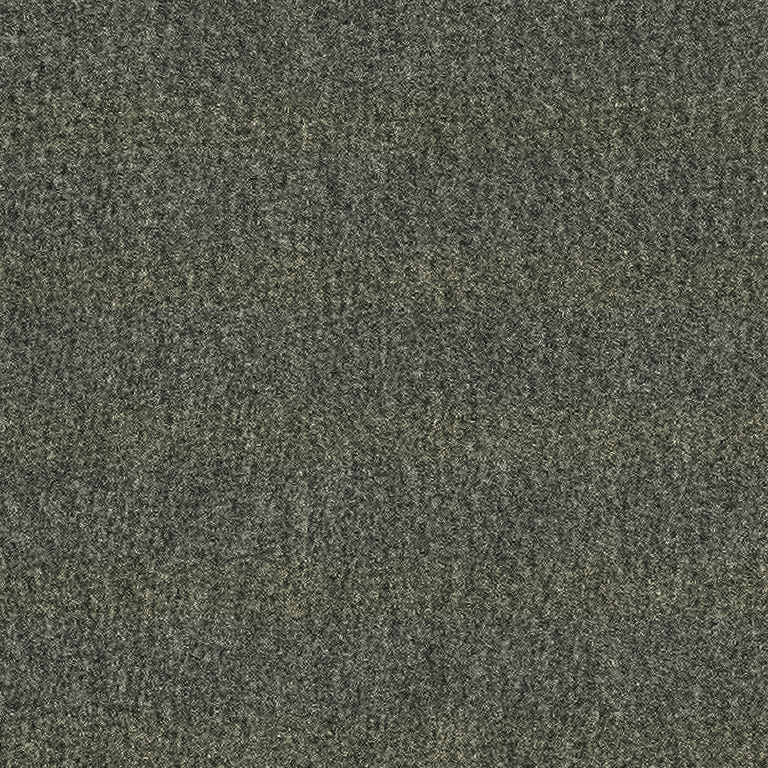
This texture is drawn by a Shadertoy shader. Its source:

```glsl
const float PLAID_PERIOD = 0.202;
const float THREADS = 265.0;
const float TAU = 6.2831853;
const vec3 SLATE = vec3(0.329, 0.332, 0.298);
const vec3 OLIVE = vec3(0.345, 0.346, 0.289);

float hash(vec2 p) {
    return fract(sin(dot(p, vec2(127.1, 311.7))) * 43758.5453);
}

// Smooth value noise, centred on zero
float noise(vec2 p) {
    vec2 cell = floor(p);
    vec2 f = fract(p);
    f = f * f * (3.0 - 2.0 * f);
    float low = mix(hash(cell), hash(cell + vec2(1.0, 0.0)), f.x);
    float high = mix(hash(cell + vec2(0.0, 1.0)), hash(cell + 1.0), f.x);
    return mix(low, high, f.y) - 0.5;
}

vec2 rotate(vec2 p, float angle) {
    float c = cos(angle), s = sin(angle);
    return vec2(c * p.x - s * p.y, s * p.x + c * p.y);
}

// Repeating stripe that fades in from start and ends crisply
float stripe(float position, float start, float fade) {
    float phase = fract(position / PLAID_PERIOD);
    return smoothstep(start, start + fade, phase) * (1.0 - smoothstep(0.96, 1.0, phase));
}

// Soft plaid: broad rows crossed by fainter columns
float plaid(vec2 uv) {
    float rows = stripe(1.0 - uv.y, 0.55, 0.14);
    float columns = stripe(uv.x, 0.52, 0.40);
    return clamp(0.75 * rows + 0.35 * columns, 0.0, 1.0);
}

// Diagonal lattice of thread crossings, bent and uneven in strength
float weave(vec2 uv, float count) {
    vec2 bend = vec2(noise(uv * 150.0), noise(uv * 150.0 + 31.0)) * 1.5;
    vec2 q = rotate(uv, TAU / 8.0) * count + bend;
    float strength = 1.0 + 1.8 * noise(uv * 190.0 + 77.0);
    return 0.5 * strength * (cos(TAU * q.x) + cos(TAU * q.y));
}

// Uneven yarn: coarse and fine grain plus long threads
float yarn(vec2 uv, float count) {
    float coarse = noise(rotate(uv, 0.72) * count);
    float fine = noise(rotate(uv, 0.35) * count * 1.5 + 57.0);
    float warp = noise(uv * vec2(count, count * 0.1) + 13.0);
    float weft = noise(uv * vec2(count * 0.12, count) + 91.0);
    return 0.6 * coarse + 1.1 * fine + 0.3 * warp + 0.12 * weft;
}

void mainImage(out vec4 fragColor, in vec2 fragCoord) {
    vec2 uv = fragCoord / iResolution.y;

    // Dyed cloth with faint broad unevenness
    vec3 cloth = mix(SLATE, OLIVE, plaid(uv));
    cloth *= 1.0 + 0.05 * noise(uv * 5.0) + 0.03 * noise(uv * 24.0);

    // Lighter thread along the edge of each column
    cloth *= 1.0 + 0.04 * stripe(uv.x, 0.90, 0.04);

    // Thread relief, with brighter highlights than shadows
    float relief = yarn(uv, THREADS) + 0.54 * weave(uv, THREADS);
    float shade = 1.0 + relief + 0.25 * relief * relief;
    fragColor = vec4(clamp(cloth * shade, 0.0, 1.0), 1.0);
}
```
